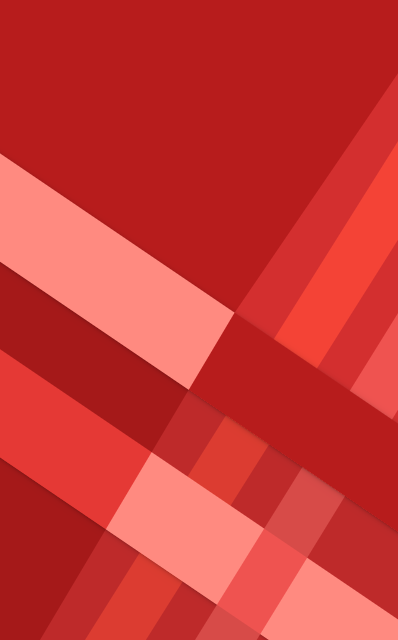
Reproduce this background procedurally as a Shadertoy shader.

```glsl
// Crossing diagonal paper bands in layered reds, with thin contact shadows.

const vec3 DEEP_RED  = vec3(0.718, 0.110, 0.110);
const vec3 RED       = vec3(0.827, 0.184, 0.184);
const vec3 WARM_RED  = vec3(0.898, 0.224, 0.208);
const vec3 SCARLET   = vec3(0.957, 0.263, 0.212);
const vec3 CORAL     = vec3(0.937, 0.325, 0.314);
const vec3 PINK      = vec3(1.000, 0.541, 0.502);

const float FALL_SLOPE = 0.679;

// Signed distance below a falling line that meets the left side at height h.
float belowFalling(vec2 p, float h) {
    return (h - FALL_SLOPE * p.x - p.y) / length(vec2(1.0, FALL_SLOPE));
}

// Signed distance to the right of a rising line that starts at x0 on the floor.
float rightOfRising(vec2 p, float x0, float run) {
    return (p.x - x0 - run * p.y) / length(vec2(1.0, run));
}

// Antialiased coverage of the positive side of an edge.
float cover(float d, float pixel) {
    return clamp(d / pixel + 0.5, 0.0, 1.0);
}

// Coverage between two edges, inside the first and outside the second.
float between(float d0, float d1, float pixel) {
    return cover(d0, pixel) * (1.0 - cover(d1, pixel));
}

// Darkening factor that fades away from an edge.
float contactShadow(float d, float strength) {
    return 1.0 - strength * exp(-max(d, 0.0) / 0.003);
}

void mainImage(out vec4 fragColor, in vec2 fragCoord) {
    vec2 p = fragCoord / iResolution.y;
    float pixel = 1.0 / iResolution.y;

    // Falling edges: upper band, then lower band
    float upperTop    = belowFalling(p, 0.7604);
    float upperBottom = belowFalling(p, 0.5911);
    float lowerTop    = belowFalling(p, 0.4544);
    float lowerBottom = belowFalling(p, 0.2852);

    // The fold leans further over above the upper band
    float lean = 0.088 * max(p.y - 0.5104, 0.0);
    float fold = cover(rightOfRising(p - vec2(lean, 0.0), 0.0625, 0.5944), pixel);

    // Rising stripes
    float scarletStripe = between(rightOfRising(p, 0.1328, 0.6275),
                                  rightOfRising(p, 0.2279, 0.6300), pixel);
    float coralStripe   = between(rightOfRising(p, 0.3047, 0.6210),
                                  rightOfRising(p, 0.4010, 0.6140), pixel);

    // Ground: plain on the left of the fold, striped on the right
    vec3 stripes = mix(RED, SCARLET, scarletStripe);
    stripes = mix(stripes, CORAL, coralStripe);
    vec3 color = mix(DEEP_RED, stripes, fold);

    // Shadows cast by the bands onto the ground
    color *= contactShadow(-upperTop, 0.10);
    color *= upperBottom > 0.0 ? contactShadow(upperBottom, 0.22) : 1.0;
    color *= lowerBottom > 0.0
           ? contactShadow(lowerBottom, 0.22 * (1.0 - coralStripe * fold)) : 1.0;

    // Bands change colour at the fold; the coral stripe crosses the lower one
    vec3 upperBand = mix(PINK, DEEP_RED, fold);
    vec3 lowerBand = mix(WARM_RED, mix(PINK, CORAL, coralStripe), fold);
    color = mix(color, upperBand, between(upperTop, upperBottom, pixel));
    color = mix(color, lowerBand, between(lowerTop, lowerBottom, pixel));

    fragColor = vec4(color, 1.0);
}
```
